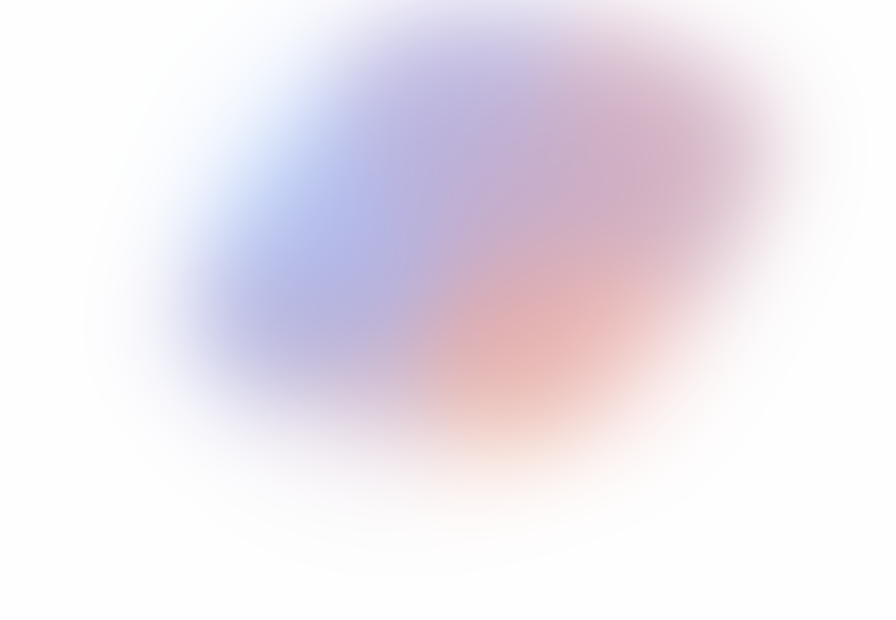
Reproduce this background procedurally as a Shadertoy shader.

```glsl
// Soft blurred cloud of blue, mauve and coral on a white ground.

const vec3 GROUND = vec3(0.997, 0.997, 0.998);
const float ASPECT = 1.4463;      // design width in units of height
const float EDGE_SOFTNESS = 0.054; // logistic width of the blurred outline
const float TINT_RADIUS = 0.11;   // reach of each colour seed

// Convex outline of the cloud, clockwise
const int CORNERS = 7;
const vec2 OUTLINE[CORNERS] = vec2[CORNERS](
    vec2(0.273, 0.557), vec2(0.621, 0.991), vec2(1.120, 0.953),
    vec2(1.281, 0.802), vec2(1.252, 0.633), vec2(0.895, 0.247),
    vec2(0.311, 0.379));

// Colour seeds: places and tints, blue side first, then mauve, then coral
const int SEEDS = 13;
const vec2 SEED_AT[SEEDS] = vec2[SEEDS](
    vec2(0.452, 0.680), vec2(0.358, 0.774), vec2(0.433, 0.454),
    vec2(0.245, 0.454), vec2(0.584, 0.623), vec2(0.678, 0.831),
    vec2(0.810, 0.680), vec2(1.055, 0.736), vec2(1.224, 0.623),
    vec2(0.565, 0.322), vec2(0.847, 0.454), vec2(0.998, 0.416),
    vec2(0.847, 0.247));
const vec3 SEED_TINT[SEEDS] = vec3[SEEDS](
    vec3(0.68, 0.75, 0.95), vec3(0.69, 0.82, 1.00), vec3(0.66, 0.66, 0.85),
    vec3(0.72, 0.73, 0.90), vec3(0.70, 0.70, 0.89), vec3(0.71, 0.69, 0.87),
    vec3(0.77, 0.68, 0.80), vec3(0.81, 0.67, 0.75), vec3(0.83, 0.70, 0.75),
    vec3(0.80, 0.70, 0.78), vec3(0.88, 0.66, 0.66), vec3(0.93, 0.72, 0.70),
    vec3(0.94, 0.74, 0.66));

// Product of soft half-planes: a smoothly blurred convex polygon
float cloudCoverage(vec2 p) {
    float coverage = 1.0;
    for (int i = 0; i < CORNERS; i++) {
        vec2 corner = OUTLINE[i];
        vec2 side = normalize(OUTLINE[(i + 1) % CORNERS] - corner);
        float inside = dot(p - corner, vec2(side.y, -side.x));
        coverage /= 1.0 + exp(-inside / EDGE_SOFTNESS);
    }
    return coverage;
}

// Normalised Gaussian blend of the colour seeds
vec3 cloudTint(vec2 p) {
    vec3 tint = vec3(0.0);
    float total = 0.0;
    for (int i = 0; i < SEEDS; i++) {
        vec2 offset = (p - SEED_AT[i]) / TINT_RADIUS;
        float weight = exp(-0.5 * dot(offset, offset));
        tint += weight * SEED_TINT[i];
        total += weight;
    }
    return tint / max(total, 1e-20);
}

void mainImage(out vec4 fragColor, in vec2 fragCoord) {
    vec2 p = fragCoord / iResolution.xy * vec2(ASPECT, 1.0);
    vec3 color = mix(GROUND, cloudTint(p), cloudCoverage(p));
    fragColor = vec4(color, 1.0);
}
```
